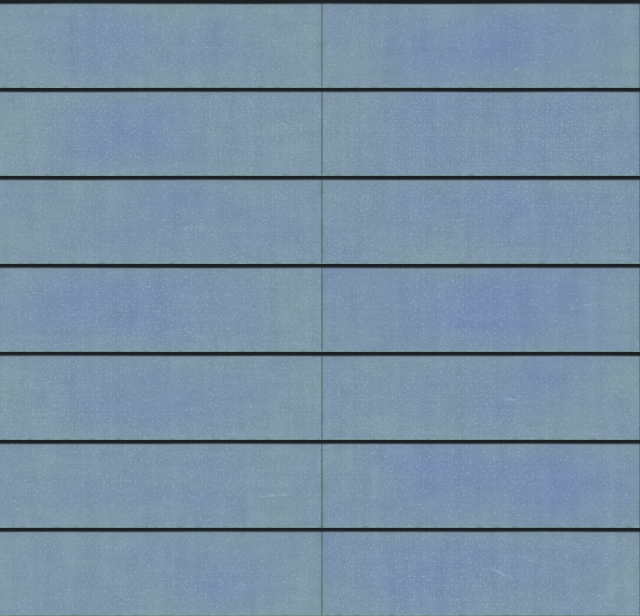
Reproduce this texture procedurally as a Shadertoy shader.

```glsl
// Weathered blue-grey metal cladding: two columns of lapped panels with dark shadow gaps.
#define ROWS 7.0
#define SEAM_X 0.503
#define SEAM_HALF_WIDTH 0.0008
#define GAP_CORE 0.0046
#define GAP_FADE 0.0085
#define LIP_HEIGHT 0.0030
#define SPECKLE_RADIUS 0.0013
#define BLUE vec3(0.468, 0.550, 0.695)
#define PATINA vec3(0.510, 0.608, 0.645)
#define PALE vec3(0.610, 0.710, 0.725)
#define MOSS vec3(0.270, 0.370, 0.345)
#define SHADOW vec3(0.105, 0.135, 0.148)

vec2 hash2(vec2 p) {
    vec3 q = fract(p.xyx * vec3(0.1031, 0.1030, 0.0973));
    q += dot(q, q.yzx + 33.33);
    return fract((q.xx + q.yz) * q.zy);
}

// Gradient noise, roughly -0.7 to 0.7
float cornerSlope(vec2 cell, vec2 offset) {
    return dot(hash2(cell) * 2.0 - 1.0, offset);
}

float noise(vec2 p) {
    vec2 i = floor(p), f = fract(p);
    vec2 u = f * f * f * (f * (f * 6.0 - 15.0) + 10.0);
    vec2 e = vec2(1.0, 0.0);
    return mix(mix(cornerSlope(i, f), cornerSlope(i + e, f - e), u.x),
               mix(cornerSlope(i + e.yx, f - e.yx), cornerSlope(i + 1.0, f - 1.0), u.x), u.y);
}

float fbm(vec2 p) {
    float sum = 0.0, gain = 1.0;
    for (int k = 0; k < 4; k++) {
        sum += gain * noise(p);
        p = p * 2.03 + 17.3;
        gain *= 0.5;
    }
    return sum;
}

// Pale mineral spots, one candidate per cell on three grids
float speckles(vec2 p, float density, float aa) {
    float cover = 0.0;
    for (int k = 0; k < 3; k++) {
        float cells = 85.0 + 45.0 * float(k);
        vec2 g = p * cells + 31.0 * float(k), cell = floor(g);
        vec2 dice = hash2(cell + 71.0);
        vec2 center = 0.25 + 0.5 * hash2(cell);
        float radius = SPECKLE_RADIUS * mix(0.5, 1.0, dice.y);
        float d = length(fract(g) - center) / cells;
        float spot = 1.0 - smoothstep(radius - aa, radius + aa, d);
        cover = max(cover, spot * step(dice.x, density) * mix(0.4, 1.0, dice.y));
    }
    return cover;
}

float segmentDistance(vec2 p, vec2 a, vec2 b) {
    vec2 pa = p - a, ba = b - a;
    return length(pa - ba * clamp(dot(pa, ba) / dot(ba, ba), 0.0, 1.0));
}

void mainImage(out vec4 fragColor, in vec2 fragCoord) {
    float aa = 1.0 / iResolution.y;
    float aspect = iResolution.x / iResolution.y;
    vec2 uv = fragCoord / iResolution.xy;
    vec2 p = vec2(uv.x * aspect, 1.0 - uv.y) + 20.0;

    // Panel layout, with slightly bowed laps; y runs downwards
    float col = step(SEAM_X, uv.x);
    float bow = 0.0012 * noise(vec2(p.x * 4.0 + col * 9.0, p.y * ROWS));
    float y = (1.0 - uv.y + bow) * ROWS;
    vec2 id = vec2(col, floor(y)) + 5.0;
    vec2 q = vec2(col > 0.5 ? (uv.x - SEAM_X) / (1.0 - SEAM_X) : uv.x / SEAM_X, fract(y));
    vec2 dice = hash2(id * 7.0), dice2 = hash2(id * 13.0 + 3.0);
    float below = q.y / ROWS;
    float above = (1.0 - q.y) / ROWS;
    float seamDist = min(abs(uv.x - SEAM_X), 1.0 - uv.x) * aspect;

    // Cloudy patina: bluer towards panel centres, greener near the edges
    float center = smoothstep(0.0, 0.35, q.x) * smoothstep(0.0, 0.3, 1.0 - q.x)
                 * smoothstep(0.0, 0.3, q.y) * smoothstep(0.0, 0.35, 1.0 - q.y);
    float cloud = fbm(p * vec2(5.0, 7.0) + id * 11.0);
    float tint = 0.28 + 0.32 * center + 0.55 * cloud + 0.24 * (dice.x - 0.5) + 0.1 * col;
    vec3 color = mix(PATINA, BLUE, clamp(tint, 0.0, 1.0));
    color += 0.022 * noise(p * vec2(65.0, 5.0)) + 0.014 * noise(p * vec2(12.0, 90.0));
    color += 0.030 * noise(p * 210.0) + 0.016 * fbm(p * 30.0);

    // Speckles, denser on some panels
    float density = 0.22 + 0.4 * dice.y + 0.4 * noise(p * 6.0 + 40.0);
    color = mix(color, PALE, 0.55 * speckles(p, density, aa * 0.7));

    // Occasional short scuff
    vec2 size = vec2(0.5 * aspect, 1.0 / ROWS);
    vec2 start = mix(vec2(0.08, 0.3), vec2(0.85, 0.85), dice2) * size;
    vec2 stroke = vec2(0.045, 0.05 * (dice.y - 0.5));
    float scuff = 1.0 - smoothstep(0.0, 0.003, segmentDistance(q * size, start, start + stroke));
    scuff *= step(0.55, dice2.x) * smoothstep(-0.2, 0.4, noise(p * 90.0));
    color = mix(color, PALE, 0.6 * scuff);

    // Vertical joint with moss creeping from it
    float grime = smoothstep(-0.2, 0.5, noise(p * vec2(70.0, 35.0)));
    float joint = 1.0 - smoothstep(SEAM_HALF_WIDTH - aa, SEAM_HALF_WIDTH + aa, seamDist);
    color = mix(color, MOSS, 0.22 * grime * exp(-seamDist / 0.004));
    color = mix(color, MOSS, joint * mix(0.7, 1.0, dice.x));

    // Bright lower lip, mottled with moss
    float lip = 1.0 - smoothstep(LIP_HEIGHT - aa, LIP_HEIGHT + aa, above);
    color = mix(color, mix(PALE, MOSS, 0.2 + 0.5 * grime), 0.5 * lip);
    color = mix(color, MOSS, 0.45 * (1.0 - smoothstep(0.0, aa, above)));

    // Shadow gap under the lap, with a soft lower edge
    float core = GAP_CORE + 0.0012 * noise(vec2(p.x * 7.0, id.y * 3.7));
    float gap = 1.0 - smoothstep(core - 0.5 * aa, GAP_FADE, below);
    color *= 1.0 - 0.10 * exp(-below / 0.006);
    color = mix(color, SHADOW, gap);

    fragColor = vec4(clamp(color, 0.0, 1.0), 1.0);
}
```
